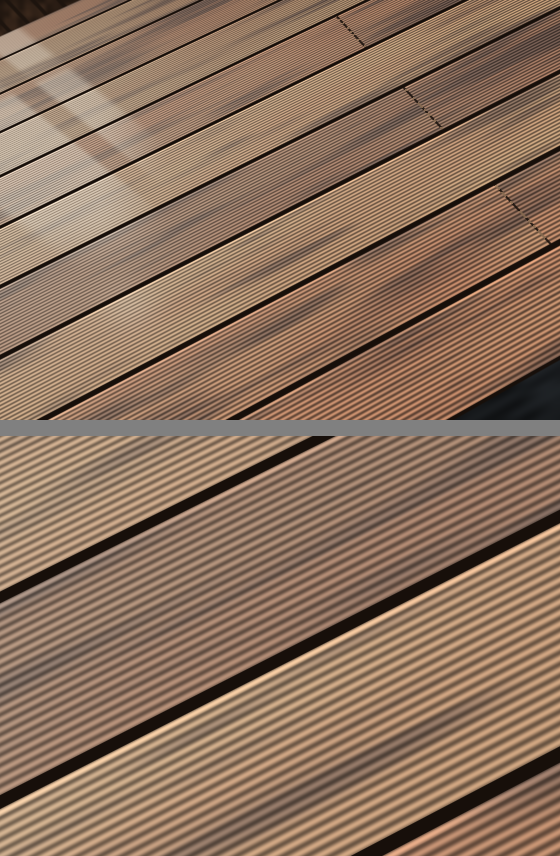
Top: the whole. Bottom: its middle third, enlarged.
Write a WebGL 2 fragment shader that draws this texture.

```glsl
#version 300 es
precision highp float;
// Grooved timber decking seen at a slant: a projective map turns the canvas
// into board coordinates, then gaps, butt joints, ridges, streaked grain and
// a soft window reflection are layered on top.

uniform vec2 u_resolution;
out vec4 fragColor;

const float TAU = 6.2831853;
const float RIDGES = 21.0;       // ridges on each board
const float FIRST_BOARD = -0.76; // where the deck meets the wall
const float LAST_BOARD = 9.0;    // where the deck ends in front

const vec3 TAN = vec3(0.76, 0.61, 0.46);
const vec3 RUST = vec3(0.73, 0.50, 0.38);
const vec3 UMBER = vec3(0.38, 0.30, 0.27);
const vec3 SHEEN = vec3(0.84, 0.80, 0.74);
const vec3 GAP = vec3(0.09, 0.06, 0.04);
const vec3 WALL = vec3(0.19, 0.13, 0.09);
const vec3 SLATE = vec3(0.09, 0.10, 0.11);

float hash(vec2 p) {
  return fract(sin(dot(p, vec2(127.1, 311.7))) * 43758.5453);
}

float noise(vec2 p) {
  vec2 i = floor(p), f = fract(p);
  f = f * f * (3.0 - 2.0 * f);
  return mix(mix(hash(i), hash(i + vec2(1, 0)), f.x),
             mix(hash(i + vec2(0, 1)), hash(i + vec2(1, 1)), f.x), f.y);
}

// Smooth coverage of a line with the given half width
float line(float d, float halfWidth, float blur) {
  return 1.0 - smoothstep(halfWidth - blur, halfWidth + blur, abs(d));
}

// Board number with its fraction; p runs rightwards and downwards
float boardCoord(vec2 p) {
  float edge = (p.y + 0.449 * p.x) / (1.0 - 0.072 * p.x);
  return (edge - 0.1424) / (0.0676 + 0.0593 * edge);
}

// Long streaks that run with the board
float grain(float along, float across, float seed) {
  float broad = noise(vec2(along * 2.2 + seed, across * 4.0 + seed));
  float fine = noise(vec2(along * 5.0 - seed, across * 17.0 + seed));
  return 0.62 * broad + 0.38 * fine;
}

vec3 boardColor(float board, float along, float across, float side) {
  float seed = 40.0 * hash(vec2(board, side + 3.0));
  float odd = mod(board, 2.0);
  float streak = grain(along, across, seed);
  float red = clamp(0.15 + 0.55 * odd + 0.6 * step(8.0, board)
                    + 0.5 * (noise(vec2(along * 3.0, across * 3.0 + seed)) - 0.5), 0.0, 1.0);
  float shade = 0.7 * smoothstep(0.42, 0.85, streak);
  shade += 0.38 * odd * exp(-pow((across - 5.3) / 1.4, 2.0));
  shade += 0.22 * smoothstep(4.5, 1.0, board);
  return mix(mix(TAN, RUST, red), UMBER, clamp(shade, 0.0, 0.9));
}

// Panes of light parted by a slanting bar and a bar along the boards
float windowLight(vec2 p, float across) {
  float d = p.y - 0.8 * p.x - 0.165;
  float panes = smoothstep(-0.15, -0.12, d) * smoothstep(0.36, 0.30, d);
  panes *= 1.0 - line(d, 0.034, 0.012);
  panes *= 1.0 - 0.75 * line(across - 0.9, 0.28, 0.12);
  return panes * smoothstep(0.42, 0.22, p.x) * smoothstep(0.66, 0.48, p.y);
}

float softSpot(vec2 p, vec2 center, vec2 radius) {
  vec2 d = (p - center) / radius;
  return exp(-dot(d, d));
}

void main() {
  vec2 p = gl_FragCoord.xy / u_resolution.y;
  p.y = 1.0 - p.y;
  float across = boardCoord(p);
  float along = p.x - 0.94 * p.y - 0.765;
  float acrossBlur = length(vec2(dFdx(across), dFdy(across)));
  float blur = 1.0 / u_resolution.y;
  float board = floor(across);
  float jointed = mod(board, 2.0);
  float side = jointed * step(0.0, along);

  // Ridges, fading to their mean where they become too fine
  float ridge = 0.5 + 0.5 * cos(TAU * RIDGES * across);
  ridge = mix(ridge, 0.55, smoothstep(0.35, 0.85, acrossBlur * RIDGES));
  vec3 color = boardColor(board, along, across, side);
  color *= mix(0.52, 1.08, ridge);

  // Wide sheen from the left, then the window and a small hot spot
  float glare = 0.58 * softSpot(p, vec2(-0.05, 0.50), vec2(0.62, 0.52));
  glare += 0.16 * softSpot(p, vec2(0.85, 0.25), vec2(0.55, 0.30));
  glare += 0.40 * windowLight(p, across);
  glare += 0.20 * softSpot(p, vec2(0.31, 0.73), vec2(0.07, 0.06));
  color = mix(color, SHEEN, min(glare, 0.88) * mix(0.55, 1.0, ridge));

  // Butt joints on every other board, with pale crumbs
  float joint = jointed * line(along, 0.0035, blur);
  float crumb = step(0.62, hash(vec2(floor(across * 26.0), 7.0)));
  color = mix(color, mix(GAP, TAN, 0.65 * crumb), 0.85 * joint);

  // Gaps between boards, with a lit rim beneath
  float gapDistance = fract(across + 0.5) - 0.5;
  color *= 1.0 + 0.18 * line(gapDistance - 0.05, 0.014, acrossBlur);
  color = mix(color, GAP, line(gapDistance, 0.031, acrossBlur * 0.7));

  // Wall behind and dark ground in front
  float block = line(fract(along * 16.0) - 0.5, 0.40, 0.06);
  vec3 wall = WALL * (0.6 + 0.6 * block * noise(p * 60.0));
  color = mix(wall, color, smoothstep(-acrossBlur, acrossBlur, across - FIRST_BOARD));
  vec3 ground = SLATE * (0.6 + 0.8 * noise(vec2(along * 9.0, across * 14.0)));
  color = mix(color, ground, smoothstep(-acrossBlur, acrossBlur, across - LAST_BOARD));

  fragColor = vec4(color, 1.0);
}
```
